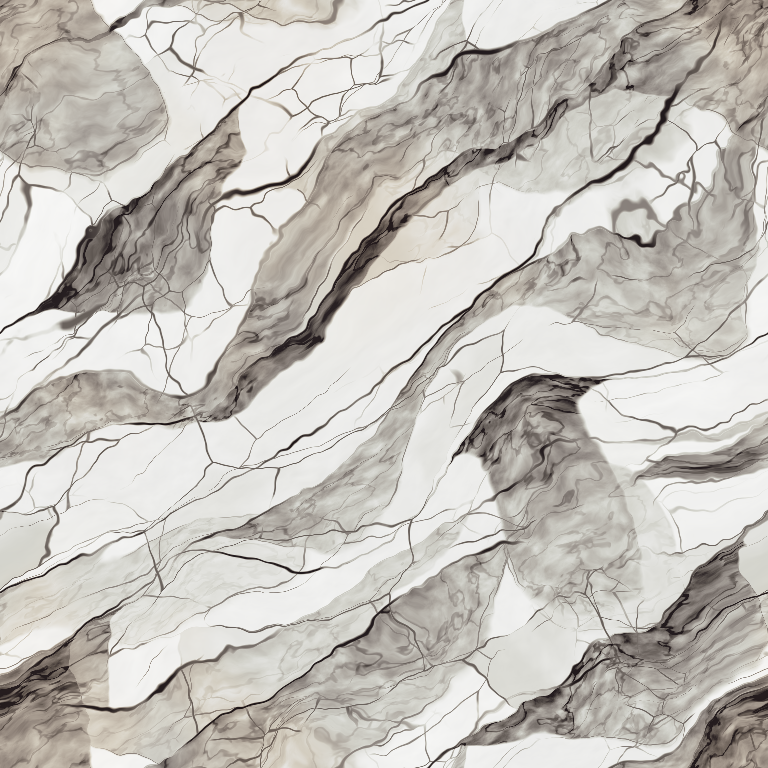
Reproduce this texture procedurally as a three.js fragment shader.

```glsl
// White marble with slanting folds of smoky grey-brown stone and fine dark cracks, tiling.
varying vec2 vUv;

const vec3 WHITE = vec3(0.94, 0.94, 0.935);
const vec3 PALE = vec3(0.82, 0.82, 0.79);
const vec3 ASH = vec3(0.69, 0.67, 0.64);
const vec3 SMOKE = vec3(0.54, 0.51, 0.49);
const vec3 UMBER = vec3(0.37, 0.34, 0.32);
const vec3 INK = vec3(0.13, 0.10, 0.11);
const float FOLD_GAP = 0.277; // spacing of the grain lattice, 1 / sqrt(13)

// Axes along and across the slanting grain; whole numbers keep the lattice periodic.
vec2 grain(vec2 p) {
  return vec2(3.0 * p.x + 2.0 * p.y, 3.0 * p.y - 2.0 * p.x);
}

// Gives lattice cells that are one canvas apart the same key.
vec2 wrapCell(vec2 c, vec2 scale) {
  vec2 a = c * scale.yx;
  vec2 key = vec2(3.0 * a.x - 2.0 * a.y, 2.0 * a.x + 3.0 * a.y);
  return floor(mod(key + 0.5, 13.0 * scale.x * scale.y));
}

float hash(vec2 k, float seed) {
  vec3 a = fract((k.xyx + seed * 17.0) * vec3(0.1031, 0.1030, 0.0973));
  a += dot(a, a.yzx + 33.33);
  return fract((a.x + a.y) * a.z);
}

float noise(vec2 p, vec2 scale, float seed) {
  vec2 q = grain(p) * scale;
  vec2 i = floor(q);
  vec2 f = q - i;
  f = f * f * (3.0 - 2.0 * f);
  float a = hash(wrapCell(i, scale), seed);
  float b = hash(wrapCell(i + vec2(1.0, 0.0), scale), seed);
  float c = hash(wrapCell(i + vec2(0.0, 1.0), scale), seed);
  float d = hash(wrapCell(i + vec2(1.0, 1.0), scale), seed);
  return mix(mix(a, b, f.x), mix(c, d, f.x), f.y);
}

float fbm(vec2 p, vec2 scale, float seed) {
  float sum = 0.0, weight = 0.516;
  for (int i = 0; i < 5; i++) {
    sum += weight * noise(p, scale, seed + float(i));
    scale *= 2.0;
    weight *= 0.5;
  }
  return sum;
}

vec2 sway(vec2 p, vec2 scale, float seed) {
  return vec2(noise(p, scale, seed), noise(p, scale, seed + 9.0)) - 0.5;
}

// Cellular noise: x is the gap to the nearest border, y a random value per cell.
vec2 slabs(vec2 p, vec2 scale, float seed) {
  vec2 q = grain(p) * scale;
  vec2 home = floor(q);
  float near = 9.0, second = 9.0, id = 0.0;
  for (int y = -1; y <= 1; y++) {
    for (int x = -1; x <= 1; x++) {
      vec2 cell = home + vec2(float(x), float(y));
      vec2 key = wrapCell(cell, scale);
      float d = length(cell + vec2(hash(key, seed), hash(key, seed + 3.0)) - q);
      if (d < near) {
        second = near;
        near = d;
        id = hash(key, seed + 5.0);
      } else {
        second = min(second, d);
      }
    }
  }
  return vec2(second - near, id);
}

float line(float dist, float width) {
  return 1.0 - smoothstep(width * 0.2, width, dist);
}

// One set of folds: a sharp inked upper edge, shaded stone below it, a faint lower rim.
float foldTone(vec2 p, float offset, float strength, float fibre, float seed) {
  float wander = 0.55 * (noise(p, vec2(1.0), seed) - 0.5);
  float below = FOLD_GAP * fract(offset + wander - grain(p).y);
  float reach = 0.24 * smoothstep(0.42, 0.85, noise(p, vec2(1.0), seed + 20.0));
  float body = smoothstep(0.0, 0.002, below) * (1.0 - smoothstep(reach * 0.9, reach + 0.003, below));
  float depth = mix(0.9, 0.46, smoothstep(0.0, 0.15, below)) + 0.25 * exp(-below * 70.0);
  float press = smoothstep(0.36, 0.66, fbm(p, vec2(2.0, 3.0), seed + 30.0));
  float edge = line(min(below, FOLD_GAP - below), 0.0019 + 0.002 * press) * (1.2 + 3.8 * press);
  float rim = line(abs(below - reach * 0.94), 0.0022) * 3.0 * press * step(0.015, reach);
  return max(body * depth * fibre * strength, max(edge, rim));
}

vec3 stoneColour(float tone) {
  vec3 c = mix(WHITE, PALE, clamp(tone, 0.0, 1.0));
  c = mix(c, ASH, clamp(tone - 1.0, 0.0, 1.0));
  c = mix(c, SMOKE, clamp(tone - 2.0, 0.0, 1.0));
  c = mix(c, UMBER, clamp(tone - 3.0, 0.0, 1.0));
  return mix(c, INK, clamp(tone - 4.0, 0.0, 1.0));
}

void main() {
  // Broad bends, small waves and a fine jitter
  vec2 p = vUv + 0.14 * sway(vUv, vec2(1.0), 1.0) + 0.04 * sway(vUv, vec2(3.0), 20.0);
  p += 0.011 * sway(vUv, vec2(9.0), 40.0) + 0.005 * sway(vUv, vec2(24.0), 50.0);
  float cloud = fbm(p, vec2(2.0), 60.0);
  float speck = fbm(p, vec2(12.0, 24.0), 70.0);

  // Pale slabs and fibrous streaks
  vec2 slab = slabs(p, vec2(1.0, 2.0), 80.0);
  float tone = 0.95 * smoothstep(0.3, 0.95, slab.y) * smoothstep(0.25, 0.6, cloud);
  float strand = abs(2.0 * fbm(p, vec2(2.0, 6.0), 90.0) - 1.0);
  float hair = abs(2.0 * fbm(p, vec2(4.0, 9.0), 95.0) - 1.0);
  float fibre = 0.7 + 0.45 * line(strand, 0.04) + 0.35 * line(hair, 0.07);
  fibre += 1.2 * (speck - 0.5) + 0.7 * (cloud - 0.5);

  // Folds, from heavy to faint
  for (int i = 0; i < 3; i++) {
    float n = float(i);
    tone = max(tone, foldTone(p, 0.37 * n, 4.5 - 1.5 * n, fibre, 100.0 + 50.0 * n));
  }

  // Long cracks between slabs, fine broken ones in shattered patches
  float fade = smoothstep(0.38, 0.6, fbm(p, vec2(4.0), 260.0));
  tone = max(tone, line(slab.x, 0.012 + 0.006 * fade) * (0.5 + 3.3 * fade));
  tone = max(tone, line(slabs(p, vec2(1.0, 3.0), 290.0).x, 0.016) * 3.0 * fade);
  float shatter = smoothstep(0.48, 0.6, fbm(p, vec2(1.0), 280.0)) * fade;
  tone = max(tone, line(slabs(p, vec2(4.0, 6.0), 300.0).x, 0.045) * 3.6 * shatter);

  // Warm stains and a soft mottle
  float stain = smoothstep(0.45, 0.7, fbm(vUv, vec2(1.0), 320.0)) * clamp(tone, 0.15, 1.0);
  vec3 colour = stoneColour(tone) * mix(vec3(1.0), vec3(1.02, 0.985, 0.95), stain);
  colour += 0.03 * (speck - 0.5) + 0.06 * (cloud - 0.5);
  gl_FragColor = vec4(clamp(colour, 0.0, 1.0), 1.0);
}
```
